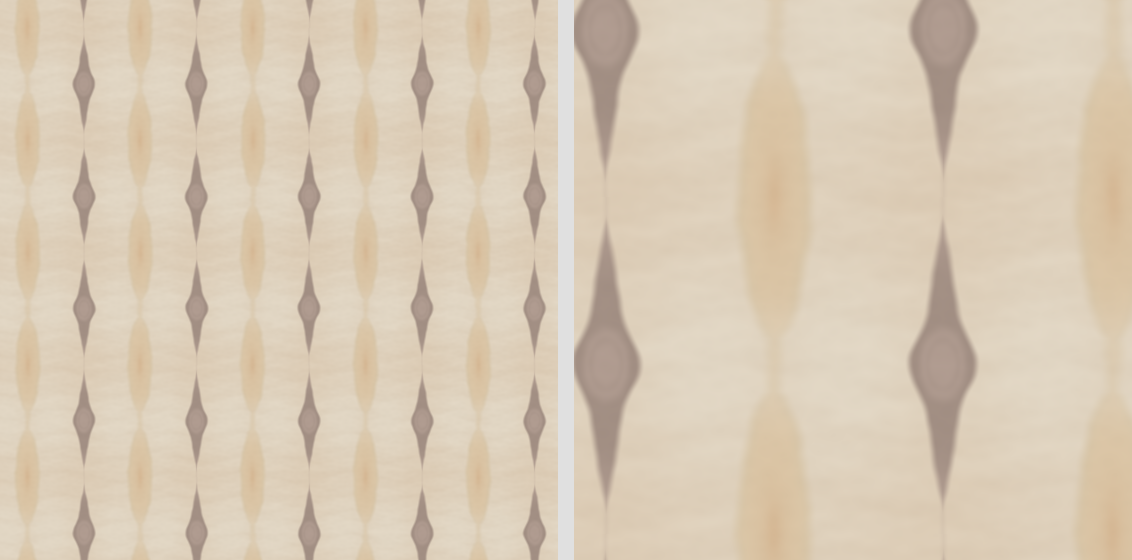
Left: the whole. Right: its middle third, enlarged.
Give the GLSL for this pattern, as a WebGL 2 fragment shader.

```glsl
#version 300 es
precision highp float;

uniform vec2 u_resolution;
out vec4 fragColor;

const vec2 PERIOD = vec2(0.2013, 0.2005);       // repeat size, in canvas heights
const vec2 FIRST_SPINDLE = vec2(0.1497, 0.0482);

const vec3 BEIGE = vec3(0.862, 0.797, 0.708);
const vec3 CREAM = vec3(0.882, 0.838, 0.765);
const vec3 AMBER = vec3(0.855, 0.768, 0.640);
const vec3 OLIVE = vec3(0.835, 0.765, 0.645);
const vec3 ORANGE = vec3(0.825, 0.690, 0.540);
const vec3 MAUVE = vec3(0.635, 0.560, 0.515);
const vec3 ROSE = vec3(0.690, 0.610, 0.565);

vec2 hash2(vec2 p) {
    vec2 h = vec2(dot(p, vec2(127.1, 311.7)), dot(p, vec2(269.5, 183.3)));
    return fract(sin(h) * 43758.5);
}

// Distance to the nearest scattered point
float cellular(vec2 p) {
    vec2 cell = floor(p), f = fract(p);
    float nearest = 2.0;
    for (int j = -1; j <= 1; j++) {
        for (int i = -1; i <= 1; i++) {
            vec2 o = vec2(i, j);
            nearest = min(nearest, length(o + hash2(cell + o) - f));
        }
    }
    return nearest;
}

// Fine horizontal fibres from layered sines
float fibres(vec2 p) {
    float sum = 0.0, gain = 0.5, freq = 34.0;
    for (int i = 0; i < 4; i++) {
        sum += gain * sin(p.y * freq + 1.5 * sin(p.x * freq * 0.22 + float(i)));
        freq *= 1.63;
        gain *= 0.65;
    }
    return sum;
}

float gauss(vec2 p, vec2 size) {
    vec2 k = p / size;
    return exp(-dot(k, k));
}

float cover(float dist, float softness) {
    return 1.0 - smoothstep(-softness, softness, dist);
}

// Half width of a tapering spike with a swollen middle
float spindleWidth(float y, float reach, float spike, float bulb) {
    return spike * (1.0 - y * y / (reach * reach)) + bulb * exp(-y * y / 0.0095);
}

// Half width of a long bead on a narrow cord
float beadWidth(float y, float reach, float bead, float cord) {
    float k = clamp(1.0 - y * y / (reach * reach), 0.0, 1.0);
    return cord + (bead - cord) * pow(k, 0.75);
}

vec3 cloth(vec2 q, vec2 p) {
    float fibre = fibres(p);
    float mottle = cellular(p * vec2(6.0, 11.0)) - 0.5;
    vec2 fromPatch = vec2(abs(q.x) - 0.30, q.y);
    float pale = gauss(fromPatch, vec2(0.20, 0.29));
    float warm = gauss(vec2(q.x, abs(q.y) - 0.5), vec2(0.22, 0.26));
    float mixAmount = 0.36 + 0.72 * pale - 0.38 * warm + 0.13 * fibre - 0.16 * mottle;
    return mix(BEIGE, CREAM, clamp(mixAmount, 0.0, 1.0)) + 0.005 * fibre;
}

vec3 addBeads(vec3 base, vec2 b, float wobble, float pixel) {
    float d = abs(b.x) - beadWidth(b.y, 0.42, 0.108, 0.022) + 0.006 * wobble;
    float fade = mix(0.45, 0.88, smoothstep(0.46, 0.24, abs(b.y)));
    float rim = smoothstep(-0.045, 0.0, d);
    vec3 body = mix(AMBER, OLIVE, 0.75 * rim);
    body = mix(body, ORANGE, 0.38 * gauss(b, vec2(0.055, 0.19)));
    body = mix(body, ORANGE, 0.60 * gauss(b, vec2(0.022, 0.085)));
    return mix(base, body, fade * cover(d, max(0.022, pixel)));
}

vec3 addSpindles(vec3 base, vec2 q, float wobble, float pixel) {
    float d = abs(q.x) - spindleWidth(q.y, 0.41, 0.050, 0.049) + 0.003 * wobble;
    float heart = length(q / vec2(0.066, 0.105)) - 1.0;
    float ring = exp(-pow((heart + 0.30) / 0.16, 2.0));
    vec3 body = mix(MAUVE, ROSE, cover(heart, 0.25));
    body = mix(body, MAUVE, 0.30 * ring);
    body = mix(body, ROSE, 0.75 * smoothstep(0.22, 0.40, abs(q.y)));

    // Faint thread joining the tips
    float thread = cover(abs(q.x) - 0.006, max(0.010, pixel));
    vec3 c = mix(base, ROSE, 0.16 * thread);
    return mix(c, body, cover(d, max(0.014, pixel)));
}

void main() {
    vec2 p = (gl_FragCoord.xy / u_resolution.y - FIRST_SPINDLE) / PERIOD;
    float pixel = 1.0 / (u_resolution.y * PERIOD.y);
    vec2 q = fract(p + 0.5) - 0.5;   // centred on a spindle
    vec2 b = fract(p) - 0.5;         // centred on a bead, half a repeat away
    vec2 spindleVar = hash2(floor(p + 0.5)) - 0.5;
    vec2 beadVar = hash2(floor(p) + 17.0) - 0.5;
    float wobble = fibres(p * vec2(1.0, 0.6));

    vec3 color = cloth(q, p);
    color = addBeads(color, b + vec2(0.008, 0.0) * beadVar, wobble, pixel);
    color = addSpindles(color, q + vec2(0.006, 0.010) * spindleVar, wobble, pixel);
    color += 0.010 * (cellular(p * vec2(17.0, 23.0)) - 0.5);
    fragColor = vec4(clamp(color, 0.0, 1.0), 1.0);
}
```
